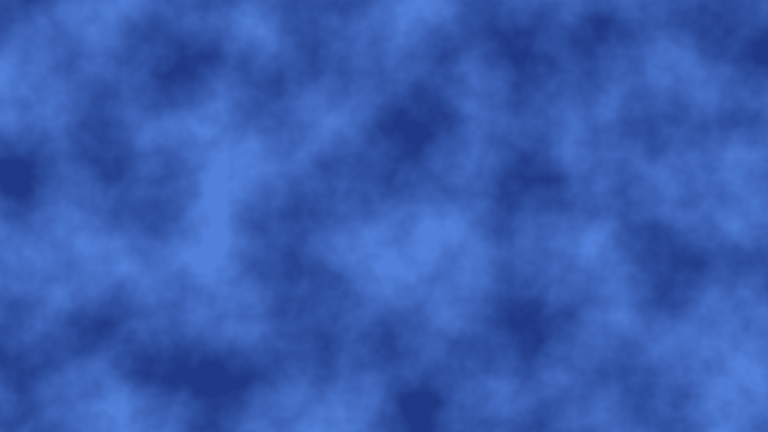
Reproduce this texture procedurally as a WebGL 1 fragment shader.

```glsl
precision highp float;
// Soft mottled blue clouds built from layered gradient noise.

uniform vec2 u_resolution;

#define BASE_SCALE 4.2                    // largest cells per canvas height
#define OCTAVES 5
#define GAIN 0.5                          // amplitude ratio between octaves
#define LACUNARITY 2.03                   // frequency ratio between octaves
#define CONTRAST 4.0                      // brings the noise to unit deviation
#define LIMIT 2.3                         // furthest tone from the mean
#define MEAN_BLUE vec3(0.221, 0.364, 0.692)
#define TONE_STEP vec3(0.042, 0.059, 0.070)

// Random unit vector for a lattice point
vec2 latticeGradient(vec2 cell) {
    float h = fract(sin(dot(cell, vec2(127.1, 311.7))) * 43758.545);
    float angle = 6.28318 * h;
    return vec2(cos(angle), sin(angle));
}

float cornerValue(vec2 cell, vec2 local, vec2 corner) {
    return dot(latticeGradient(cell + corner), local - corner);
}

// Gradient noise with quintic interpolation
float gradientNoise(vec2 p) {
    vec2 cell = floor(p);
    vec2 f = fract(p);
    vec2 w = f * f * f * (f * (f * 6.0 - 15.0) + 10.0);
    float bottom = mix(cornerValue(cell, f, vec2(0.0, 0.0)),
                       cornerValue(cell, f, vec2(1.0, 0.0)), w.x);
    float top = mix(cornerValue(cell, f, vec2(0.0, 1.0)),
                    cornerValue(cell, f, vec2(1.0, 1.0)), w.x);
    return mix(bottom, top, w.y);
}

// Sum of octaves, shifted so their lattices do not line up
float cloudNoise(vec2 p) {
    float sum = 0.0;
    float amplitude = 1.0;
    for (int i = 0; i < OCTAVES; i++) {
        sum += amplitude * gradientNoise(p);
        p = p * LACUNARITY + vec2(17.37, 9.61);
        amplitude *= GAIN;
    }
    return sum;
}

void main() {
    vec2 p = gl_FragCoord.xy / u_resolution.y;
    float tone = CONTRAST * cloudNoise(p * BASE_SCALE + vec2(3.4, 7.8));
    tone = clamp(tone, -LIMIT, LIMIT);
    gl_FragColor = vec4(MEAN_BLUE + TONE_STEP * tone, 1.0);
}
```
